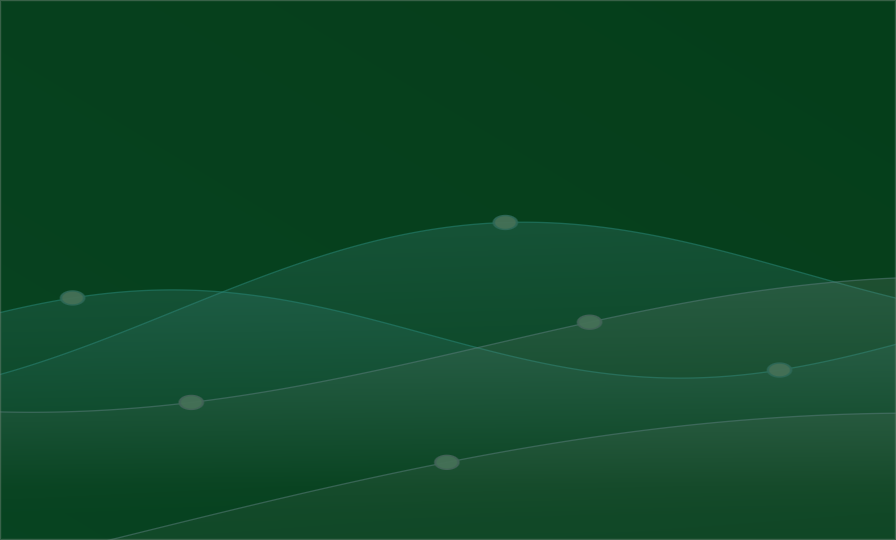
A Shadertoy shader for this background:

```glsl
// Translucent teal and grey waves with oval markers over a deep green backdrop.
#define LINE_WIDTH 0.0024
#define LINE_ALPHA 0.55
#define DOT_RADIUS 0.0142
#define RIM_WIDTH 0.0026
#define FRAME_WIDTH 0.0022
#define FRAME_ALPHA 0.5
#define TEAL_FILL vec3(0.24, 0.51, 0.48)
#define GREY_FILL vec3(0.42, 0.51, 0.45)
#define TEAL_LINE vec3(0.15, 0.52, 0.46)
#define GREY_LINE vec3(0.34, 0.48, 0.47)
#define DOT_COLOR vec3(0.27, 0.44, 0.34)

struct Wave {
    float base, slope, amp, freq, crest;  // curve shape
    float top, ground, alpha;             // vertical fade of the fill
    vec2 dots;                            // marker positions, negative for none
    vec3 fill, line;
};

float waveHeight(Wave w, float x) {
    return w.base + w.slope * x + w.amp * cos(w.freq * (x - w.crest));
}

float waveSlope(Wave w, float x) {
    return w.slope - w.amp * w.freq * sin(w.freq * (x - w.crest));
}

// Coverage of the region where the signed distance is negative
float cover(float dist, float pixel) {
    return clamp(0.5 - dist / pixel, 0.0, 1.0);
}

vec3 drawWave(vec3 color, Wave w, vec2 uv, float aspect, float pixel) {
    float steepness = waveSlope(w, uv.x) / aspect;
    float dist = (uv.y - waveHeight(w, uv.x)) / sqrt(1.0 + steepness * steepness);

    // Fill fading towards the ground
    float fade = clamp((uv.y - w.ground) / (w.top - w.ground), 0.0, 1.0);
    color = mix(color, w.fill, w.alpha * fade * cover(dist, pixel));

    // Thin crest line, dimmed when narrower than a pixel
    float lineSize = max(LINE_WIDTH, pixel);
    float lineMask = cover(abs(dist) - 0.5 * lineSize, pixel) * LINE_WIDTH / lineSize;
    return mix(color, w.line, LINE_ALPHA * lineMask);
}

vec3 drawDots(vec3 color, Wave w, vec2 uv, float pixel) {
    for (int i = 0; i < 2; i++) {
        float x = w.dots[i];
        float dist = length(uv - vec2(x, waveHeight(w, x))) - DOT_RADIUS;
        vec3 rim = mix(DOT_COLOR, w.line, 0.5) * 0.85;
        vec3 dotColor = mix(rim, DOT_COLOR, cover(dist + RIM_WIDTH, pixel));
        color = mix(color, dotColor, 0.95 * cover(dist, pixel));
    }
    return color;
}

void mainImage(out vec4 fragColor, in vec2 fragCoord) {
    vec2 uv = fragCoord / iResolution.xy;
    float aspect = iResolution.x / iResolution.y;
    float pixel = 1.0 / iResolution.y;

    // Backdrop, darker towards the upper right
    float shade = clamp(0.5 * (uv.x + uv.y), 0.0, 1.0);
    vec3 color = mix(vec3(0.028, 0.262, 0.128), vec3(0.020, 0.242, 0.100), shade);

    // Waves from back to front
    Wave waves[4];
    waves[0] = Wave(0.4042, 0.1021, 0.1267, 4.5, 0.5447, 0.59, 0.10, 0.28,
                    vec2(0.564, -1.0), TEAL_FILL, TEAL_LINE);
    waves[1] = Wave(0.3815, 0.0, 0.0817, 5.54, 0.192, 0.46, 0.10, 0.25,
                    vec2(0.081, 0.870), TEAL_FILL, TEAL_LINE);
    waves[2] = Wave(0.362, 0.0, 0.1255, 3.06, 1.0617, 0.48, 0.05, 0.24,
                    vec2(0.2135, 0.658), GREY_FILL, GREY_LINE);
    waves[3] = Wave(0.0, 0.0, 0.235, 1.75, 1.02, 0.235, -0.30, 0.17,
                    vec2(0.4987, -1.0), GREY_FILL, GREY_LINE);

    for (int i = 0; i < 4; i++) color = drawWave(color, waves[i], uv, aspect, pixel);
    for (int i = 0; i < 4; i++) color = drawDots(color, waves[i], uv, pixel);

    // Hairline frame
    vec2 border = min(uv, 1.0 - uv) * vec2(aspect, 1.0);
    float edge = cover(min(border.x, border.y) - FRAME_WIDTH, pixel);
    color = mix(color, GREY_FILL, FRAME_ALPHA * edge);

    fragColor = vec4(color, 1.0);
}
```
